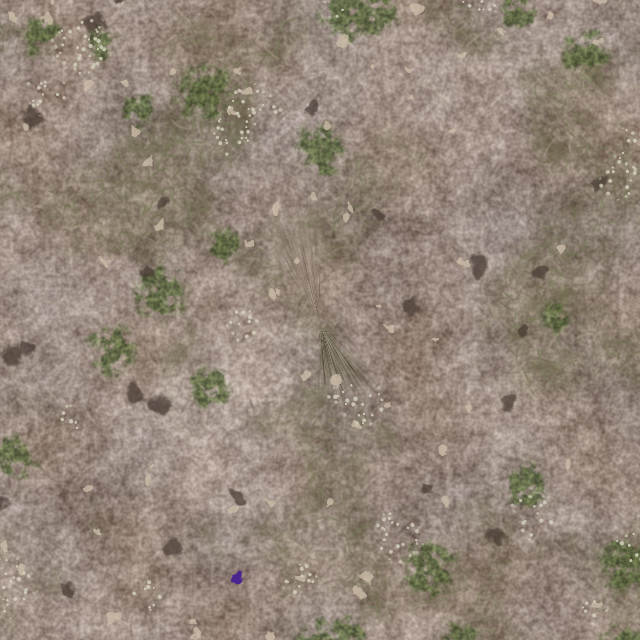
Write a three.js fragment shader that draws this texture.

```glsl
// Dry trampled soil seen from above, with sparse grass, green tufts, tiny white flowers and litter.
varying vec2 vUv;

const vec3 SOIL_DARK = vec3(0.44, 0.37, 0.33);
const vec3 SOIL_LIGHT = vec3(0.77, 0.71, 0.675);
const vec3 OLIVE = vec3(0.42, 0.40, 0.29);
const vec3 GRASS_SHADE = vec3(0.87, 0.88, 0.83);
const vec3 BLADE_GREEN = vec3(0.46, 0.49, 0.34);
const vec3 STRAW = vec3(0.74, 0.68, 0.60);
const vec3 TUFT_DARK = vec3(0.20, 0.26, 0.13);
const vec3 TUFT_LIGHT = vec3(0.42, 0.50, 0.27);
const vec3 FLOWER = vec3(0.83, 0.82, 0.74);
const vec3 CLOD = vec3(0.27, 0.22, 0.19);
const vec3 PEBBLE = vec3(0.80, 0.74, 0.66);
const vec3 PETAL = vec3(0.29, 0.14, 0.56);
const vec2 SHEAF_APEX = vec2(0.50, 0.495);
const float BROAD_CONTRAST = 0.32;
const float PATCH_CONTRAST = 0.40;
const float GRAIN_CONTRAST = 0.42;
const float BLADE_WIDTH = 0.13;
const float PI = 3.14159;

vec2 hash2(vec2 p) {
  vec3 q = fract(p.xyx * vec3(0.1031, 0.1030, 0.0973));
  q += dot(q, q.yzx + 33.33);
  return fract((q.xx + q.yz) * q.zy);
}

mat2 rotation(float a) {
  return mat2(cos(a), -sin(a), sin(a), cos(a));
}

float cornerSlope(vec2 id, vec2 offset) {
  float a = 2.0 * PI * hash2(id).x;
  return dot(vec2(cos(a), sin(a)), offset);
}

float gradientNoise(vec2 p) {
  vec2 i = floor(p), f = fract(p), e = vec2(1.0, 0.0);
  vec2 u = f * f * f * (f * (f * 6.0 - 15.0) + 10.0);
  return mix(mix(cornerSlope(i, f), cornerSlope(i + e, f - e), u.x),
             mix(cornerSlope(i + e.yx, f - e.yx), cornerSlope(i + 1.0, f - 1.0), u.x), u.y);
}

float fbm(vec2 p) {
  float sum = 0.0, gain = 1.0;
  for (int i = 0; i < 4; i++) {
    sum += gain * gradientNoise(p);
    p = rotation(0.6) * p * 2.03 + 17.0;
    gain *= 0.5;
  }
  return sum;
}

// Scattered round spots: 1 at a spot's centre, 0 at its rim and beyond.
float spots(vec2 p, float density, float chance, float seed) {
  p *= density;
  float best = 0.0;
  for (int j = -1; j <= 1; j++) for (int i = -1; i <= 1; i++) {
    vec2 id = floor(p) + vec2(i, j);
    vec2 place = hash2(id + seed), kind = hash2(id + seed + 71.0);
    float radius = mix(0.25, 0.55, kind.y);
    best = max(best, step(kind.x, chance) * (1.0 - length(p - id - place) / radius));
  }
  return best;
}

// Scattered curved blades: x is coverage, y a random tone per blade.
vec2 blades(vec2 p, float density, float seed) {
  p *= density;
  vec2 best = vec2(0.0);
  for (int j = -1; j <= 1; j++) for (int i = -1; i <= 1; i++) {
    vec2 id = floor(p) + vec2(i, j);
    vec2 place = hash2(id + seed), kind = hash2(id + seed + 71.0);
    vec2 d = rotation(kind.x * PI) * (p - id - place);
    d.y += (kind.y - 0.5) * d.x * d.x;
    float reach = mix(0.35, 0.9, kind.y);
    float cover = (1.0 - smoothstep(0.0, BLADE_WIDTH, abs(d.y)))
                * (1.0 - smoothstep(0.5 * reach, reach, abs(d.x)));
    if (cover > best.x) best = vec2(cover, fract(place.x * 17.0));
  }
  return best;
}

// Stalks fanning out from a point: x is coverage, y the streak tone.
vec2 sheaf(vec2 d, float heading, float reach, float spread) {
  d = rotation(heading) * d;
  float r = length(d), a = atan(d.y, d.x + 1e-5);
  float streak = gradientNoise(vec2(a * 24.0, r * 14.0)) + 0.6 * gradientNoise(vec2(a * 55.0, r * 30.0));
  float cover = (1.0 - smoothstep(0.4 * spread, spread, abs(a) + 0.1 * streak))
              * smoothstep(0.0, 0.02, r) * (1.0 - smoothstep(0.5 * reach, reach, r + 0.03 * streak));
  return vec2(cover, streak);
}

float glow(vec2 d, float radius) {
  return exp(-dot(d, d) / (radius * radius));
}

void main() {
  vec2 p = vUv;
  vec2 ragged = p + 0.012 * vec2(fbm(p * 35.0), fbm(p * 35.0 + 50.0));
  float patches = fbm(p * 24.0 + 9.0);
  float grain = gradientNoise(p * 95.0) + 0.8 * gradientNoise(p * 185.0 + 31.0);

  // Soil
  float tone = 0.53 + BROAD_CONTRAST * fbm(p * 4.0 + 3.0) + PATCH_CONTRAST * patches + GRAIN_CONTRAST * grain;
  vec3 color = mix(SOIL_DARK, SOIL_LIGHT, clamp(tone, -0.25, 1.15));
  color += vec3(0.02, 0.0, -0.02) * gradientNoise(p * 7.0 + 40.0);

  // Grassy ground
  float zone = smoothstep(0.0, 0.55, fbm(p * 5.0 + 12.0) - 0.05
             + 0.5 * glow(p - vec2(0.29, 0.70), 0.17) + 0.3 * glow(p - vec2(0.87, 0.38), 0.24));
  color *= mix(vec3(1.0), GRASS_SHADE, zone);
  color = mix(color, OLIVE, 0.55 * zone * smoothstep(0.0, 0.5, fbm(p * 20.0 + 60.0)));

  // Straw and blades
  vec2 straw = blades(p, 34.0, 5.0), green = blades(p, 46.0, 150.0);
  color = mix(color, mix(SOIL_DARK, STRAW, straw.y), 0.38 * straw.x);
  color = mix(color, mix(OLIVE, BLADE_GREEN, green.y), 0.65 * green.x * zone);

  // Dry sheaf
  vec2 upper = sheaf(p - SHEAF_APEX, 1.85, 0.20, 0.32);
  vec2 lower = sheaf(p - SHEAF_APEX, -1.22, 0.14, 0.50);
  color = mix(color, vec3(0.57, 0.51, 0.46) + 0.20 * upper.y, 0.7 * upper.x);
  color = mix(color, vec3(0.47, 0.44, 0.37) + 0.28 * lower.y, 0.8 * lower.x);

  // Green tufts
  float tuft = smoothstep(0.1, 0.65, spots(ragged, 9.0, 0.22, 21.0) * (1.0 + 1.6 * fbm(p * 50.0)));
  color = mix(color, mix(TUFT_DARK, TUFT_LIGHT, clamp(0.5 + 0.9 * grain, 0.0, 1.0)), 0.7 * tuft);

  // Clods, pebbles and one petal
  color = mix(color, CLOD, 0.7 * smoothstep(0.1, 0.5, spots(ragged, 24.0, 0.035, 230.0)));
  color = mix(color, PEBBLE, 0.8 * smoothstep(0.1, 0.4, spots(ragged, 48.0, 0.03, 310.0)));
  color = mix(color, PETAL, 1.0 - smoothstep(0.006, 0.010, length(ragged - vec2(0.371, 0.097))));

  // White flowers
  float cluster = spots(ragged, 8.0, 0.25, 402.0) + glow((p - vec2(0.545, 0.388)) * vec2(1.0, 2.0), 0.035);
  float flower = smoothstep(0.1, 0.6, spots(p, 105.0, 0.4, 500.0));
  color = mix(color, FLOWER, 0.85 * flower * smoothstep(0.1, 0.4, cluster));

  gl_FragColor = vec4(color, 1.0);
}
```
